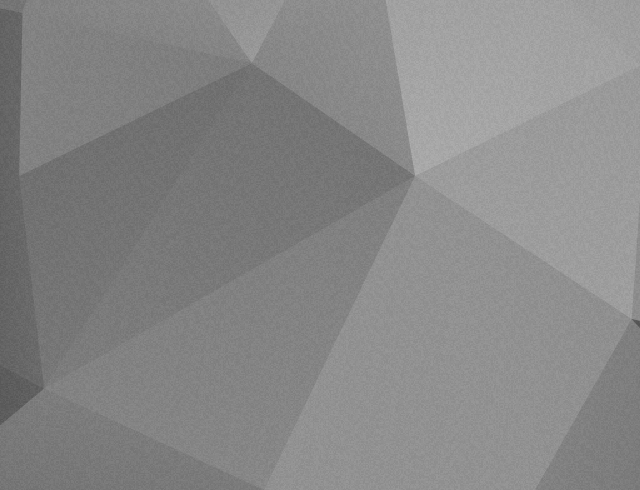
Write a WebGL 1 fragment shader that draws this background.

```glsl
precision highp float;

uniform vec2 u_resolution;

const float ASPECT = 1.306;
const float GRAIN_ROWS = 392.0;
const float GRAIN_AMOUNT = 0.045;

float hash(vec2 cell) {
  return fract(sin(dot(cell, vec2(12.9898, 78.233))) * 43758.547);
}

float cross2(vec2 a, vec2 b) {
  return a.x * b.y - a.y * b.x;
}

// Triangle with a shade per corner: returns (shade * coverage, coverage)
vec2 facet(vec2 p, float pixel, vec2 a, vec2 b, vec2 c, vec3 shades) {
  float area = cross2(b - a, c - a);
  vec3 weights = vec3(cross2(b - p, c - p), cross2(c - p, a - p), cross2(a - p, b - p)) / area;
  vec3 heights = abs(area) / vec3(length(c - b), length(a - c), length(b - a));
  vec3 inside = weights * heights;
  float edge = min(inside.x, min(inside.y, inside.z));
  float coverage = clamp(edge / pixel + 0.5, 0.0, 1.0);
  return vec2(dot(weights, shades), 1.0) * coverage;
}

// Quad split along the diagonal a-c
vec2 quad(vec2 p, float pixel, vec2 a, vec2 b, vec2 c, vec2 d, vec4 shades) {
  return facet(p, pixel, a, b, c, shades.xyz) + facet(p, pixel, a, c, d, shades.xzw);
}

float facetShade(vec2 p, float pixel) {
  // Inner corners
  vec2 peak = vec2(0.514, 0.871);
  vec2 hub = vec2(0.847, 0.641);
  vec2 leftTop = vec2(0.046, 0.974);
  vec2 leftMid = vec2(0.039, 0.641);
  vec2 leftLow = vec2(0.090, 0.207);
  vec2 rightLow = vec2(1.289, 0.349);

  // Corners on the border
  vec2 topA = vec2(0.054, 1.0);
  vec2 topB = vec2(0.425, 1.0);
  vec2 topC = vec2(0.582, 1.0);
  vec2 topD = vec2(0.787, 1.0);
  vec2 topE = vec2(1.156, 1.0);
  vec2 topRight = vec2(ASPECT, 1.0);
  vec2 rightA = vec2(ASPECT, 0.866);
  vec2 rightB = vec2(ASPECT, 0.592);
  vec2 rightC = vec2(ASPECT, 0.345);
  vec2 rightD = vec2(ASPECT, 0.330);
  vec2 bottomRight = vec2(ASPECT, 0.0);
  vec2 bottomA = vec2(0.539, 0.0);
  vec2 bottomB = vec2(1.092, 0.0);
  vec2 leftA = vec2(0.0, 0.983);
  vec2 leftB = vec2(0.0, 0.255);
  vec2 leftC = vec2(0.0, 0.132);
  vec2 topLeft = vec2(0.0, 1.0);

  // Left side
  vec2 sum = quad(p, pixel, topLeft, topA, leftTop, leftA, vec4(0.46));
  sum += quad(p, pixel, leftA, leftTop, leftMid, leftB, vec4(0.39, 0.40, 0.41, 0.39));
  sum += facet(p, pixel, leftMid, leftLow, leftB, vec3(0.41, 0.42, 0.39));
  sum += facet(p, pixel, leftB, leftLow, leftC, vec3(0.36, 0.38, 0.36));
  sum += quad(p, pixel, leftLow, leftC, vec2(0.0), bottomA, vec4(0.49, 0.47, 0.46, 0.48));

  // Top row
  sum += quad(p, pixel, leftTop, topA, topB, peak, vec4(0.51, 0.51, 0.54, 0.52));
  sum += facet(p, pixel, peak, topB, topC, vec3(0.60, 0.57, 0.58));
  sum += quad(p, pixel, peak, topC, topD, hub, vec4(0.52, 0.55, 0.56, 0.54));
  sum += facet(p, pixel, topD, hub, topE, vec3(0.63, 0.66, 0.63));
  sum += facet(p, pixel, topE, hub, rightA, vec3(0.63, 0.66, 0.63));
  sum += facet(p, pixel, topE, rightA, topRight, vec3(0.62, 0.62, 0.61));

  // Centre fan
  sum += facet(p, pixel, leftTop, peak, leftMid, vec3(0.51, 0.49, 0.51));
  sum += facet(p, pixel, leftMid, peak, leftLow, vec3(0.44, 0.44, 0.47));
  sum += facet(p, pixel, peak, hub, leftLow, vec3(0.45, 0.46, 0.49));
  sum += facet(p, pixel, leftLow, hub, bottomA, vec3(0.51, 0.50, 0.53));
  sum += quad(p, pixel, hub, bottomA, bottomB, rightLow, vec4(0.57, 0.57, 0.57, 0.56));

  // Right side
  sum += quad(p, pixel, hub, rightA, rightB, rightLow, vec4(0.61, 0.60, 0.61, 0.62));
  sum += facet(p, pixel, rightLow, rightB, rightC, vec3(0.55));
  sum += facet(p, pixel, rightLow, rightC, rightD, vec3(0.34));
  sum += quad(p, pixel, rightLow, rightD, bottomRight, bottomB, vec4(0.50, 0.49, 0.48, 0.51));
  return sum.x / max(sum.y, 0.0001);
}

void main() {
  vec2 p = gl_FragCoord.xy / u_resolution * vec2(ASPECT, 1.0);
  float shade = facetShade(p, 1.0 / u_resolution.y);

  // Fine paper grain
  shade += (hash(floor(p * GRAIN_ROWS)) - 0.5) * GRAIN_AMOUNT;
  gl_FragColor = vec4(vec3(shade), 1.0);
}
```
